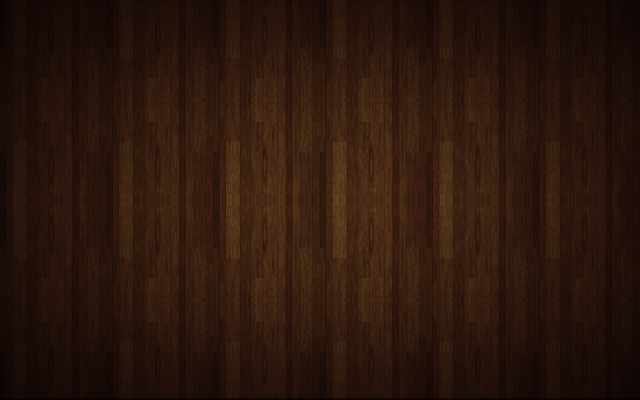
A Shadertoy shader for this texture:

```glsl
// Dark wooden floor of narrow upright boards under a soft central glow.
// One strip of eleven boards repeats six times across and is mirrored up and
// down; stretched value noise gives the grain, a Gaussian gives the vignette.

const int BOARDS = 11;
// Left edge of each board, in 128ths of a strip
const float EDGE[BOARDS] = float[](0., 7., 15., 32., 45., 59., 77., 87., 94., 104., 119.);
// Tone near the mirror line, tone beyond the joint, distance of the joint
const float INNER[BOARDS] = float[](.64, .88, 1.16, .87, 1.0, 1.03, 1.08, .76, .93, .85, .78);
const float OUTER[BOARDS] = float[](.84, .94, 1.02, .84, 1.12, 1.13, 1.0, .74, .92, 1.0, .84);
const float JOINT[BOARDS] = float[](58., 98., 70., 112., 94., 94., 82., 118., 104., 58., 76.);

float hash(vec2 p) {
    return fract(sin(dot(p, vec2(127.1, 311.7))) * 43758.5453);
}

float noise(vec2 p) {
    vec2 i = floor(p), f = fract(p);
    f = f * f * (3. - 2. * f);
    return mix(mix(hash(i), hash(i + vec2(1, 0)), f.x),
               mix(hash(i + vec2(0, 1)), hash(i + vec2(1, 1)), f.x), f.y);
}

// Thin upright pores, hairline fibres, long streaks and wavy growth lines
float woodGrain(vec2 p, float seed) {
    vec2 q = p + seed * vec2(17.3, 41.7);
    float pores = noise(q * vec2(.8, .24)) - .5;
    float fibres = noise(q * vec2(.7, .06) + 9.) - .5;
    float streaks = noise(q * vec2(.3, .02)) - .5;
    float bend = noise(q * vec2(.1, .03));
    float lines = sin(q.x * 1.1 + bend * 16.);
    return pores * .24 + fibres * .22 + streaks * .1 + lines * .035;
}

void mainImage(out vec4 fragColor, in vec2 fragCoord) {
    vec2 uv = fragCoord / iResolution.xy;
    float soft = 768. / iResolution.x * .5;

    // Strip coordinates: x runs over the boards, y is distance from the mirror line
    vec2 p = vec2(fract(uv.x * 6.) * 128., abs(fract(uv.y * 2. + .5) - .5) * 240.);

    // Boards with their end joints, and the thin gaps between them
    int last = BOARDS - 1;
    float tone = mix(INNER[last], OUTER[last], step(JOINT[last], p.y));
    float seam = 0., board = 0.;
    for (int i = 0; i < BOARDS; i++) {
        float off = p.x - EDGE[i];
        float beyond = smoothstep(-soft, soft, p.y - JOINT[i]);
        tone = mix(tone, mix(INNER[i], OUTER[i], beyond), smoothstep(-soft, soft, off));
        if (off >= 0.) board = float(i) + step(JOINT[i], p.y) * 20.;
        float gap = min(abs(off), 128. - abs(off));
        float depth = .4 + .6 * hash(vec2(float(i), 3.));
        seam = max(seam, depth * (1. - smoothstep(.1, .6 + soft, gap)));
    }
    tone *= 1. + woodGrain(p, board);
    tone *= 1. - .27 * seam;

    // Long slender knot and a small patch of cross rings on the sixth board
    float knot = length((p - vec2(61.8, 42.)) / vec2(2.8, 22.));
    tone *= 1. - .3 * exp(-8. * (knot - .85) * (knot - .85));
    float patchMask = smoothstep(60., 62., p.x) * smoothstep(77., 75., p.x) * smoothstep(9., 6., p.y);
    tone *= 1. - patchMask * (.1 + .05 * sin(p.y * 1.8 + noise(p * .3) * 3.));

    // Glow falling off towards the corners
    vec2 c = (uv - vec2(.51, .5)) * 2.;
    float light = .276 * exp(-.86 * dot(c, c)) + .008;
    float red = light * tone;

    // Shadows lean to red, lit wood to golden brown
    float warmth = noise(vec2(board * 3.7, 2.)) - .5;
    vec3 col = red * vec3(1., .4 + .76 * red - .05 * warmth, .2 + .3 * red);
    col += vec3(.012, .003, .008);

    // Thin dark rim along the bottom
    col *= mix(.35, 1., smoothstep(.002, .007, uv.y));
    fragColor = vec4(col, 1.);
}
```
